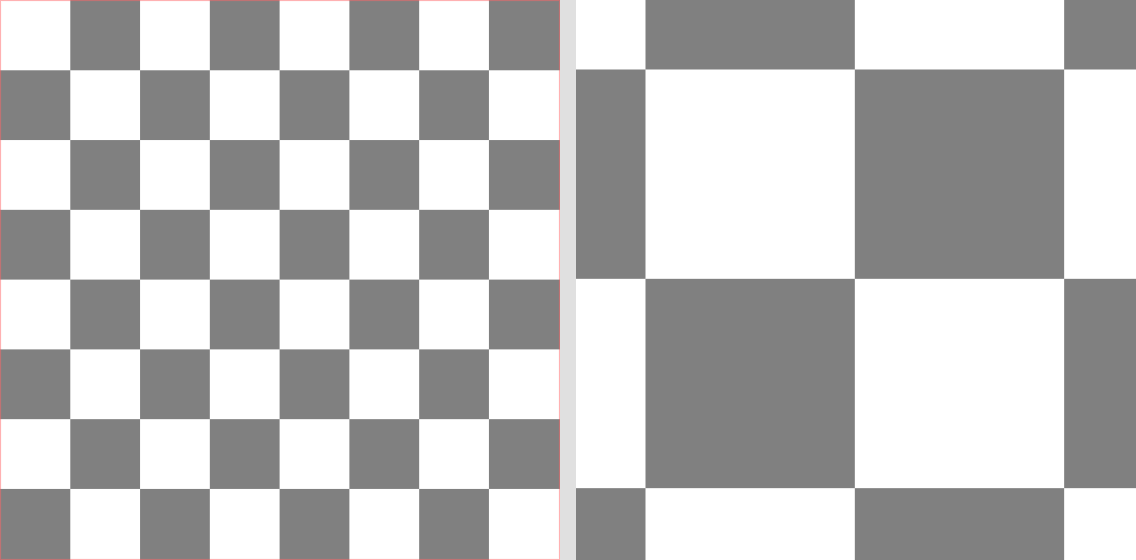
Left: the whole. Right: its middle third, enlarged.
This pattern is drawn by a Shadertoy shader. Its source:

```glsl
// Signed stripe wave: +1 in even cells, -1 in odd cells, linear across each edge
vec2 stripes(vec2 cell, float pixel) {
    vec2 toEdge = 0.5 - abs(fract(cell) - 0.5);
    vec2 parity = 1.0 - 2.0 * mod(floor(cell), 2.0);
    return parity * min(toEdge / (0.5 * pixel), 1.0);
}

void mainImage(out vec4 fragColor, in vec2 fragCoord) {
    vec2 uv = fragCoord / iResolution.xy;
    float pixel = 1.0 / min(iResolution.x, iResolution.y);

    // Eight by eight checks, slightly inset; clamping keeps the outer cells whole
    vec2 cell = clamp((uv - vec2(0.4993, 0.5007)) / 0.1246 + 4.0, 0.5, 7.5);
    vec2 wave = stripes(cell, pixel / 0.1246);
    vec3 color = mix(vec3(1.0), vec3(0.502), 0.5 + 0.5 * wave.x * wave.y);

    // Translucent red hairline frame
    vec2 inset = min(uv, 1.0 - uv);
    float frame = clamp((0.00195 - min(inset.x, inset.y)) / pixel + 0.5, 0.0, 1.0);
    color = mix(color, vec3(1.0, 0.39, 0.4), 0.5 * frame);

    fragColor = vec4(color, 1.0);
}
```
